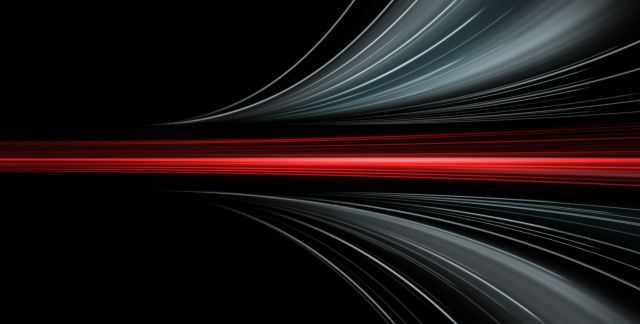
This background is drawn by a Shadertoy shader. Its source:

```glsl
// Silver light trails fanning above and below a glowing red horizontal beam.
#define FAN_POWER 2.8
#define UPPER_ROOT vec2(0.15, 0.61)
#define LOWER_ROOT vec2(0.10, 0.415)
#define BEAM_Y 0.511
#define LINE_WIDTH 0.0028
#define SILVER vec3(0.80, 0.88, 0.91)
#define STEEL vec3(0.88, 0.97, 1.0)
#define TEAL vec3(0.55, 0.90, 1.0)
#define RED vec3(0.86, 0.09, 0.10)
#define PINK vec3(1.0, 0.62, 0.60)

float hash(float n) { return fract(sin(n * 127.1 + 3.7) * 4375.85); }

float bell(float v, float center, float width) {
    float t = (v - center) / width;
    return exp(-t * t);
}

// Soft window: fades in after start, out before end.
float span(float x, float start, float end) {
    return smoothstep(start, start + 0.22, x) * (1.0 - smoothstep(end - 0.04, end, x));
}

float lineWidth(float scale) { return max(LINE_WIDTH * scale, 0.65 / iResolution.y); }

// Fan coordinates: x = which curve, y = distance per unit of x, z = mask.
vec3 fanSpace(vec2 p, vec2 root, float side) {
    float rise = max((p.y - root.y) * side, 0.0001);
    float run = max(p.x - root.x, 0.001);
    float slope = FAN_POWER * rise / run * iResolution.y / iResolution.x;
    float mask = smoothstep(0.0, 0.012, (p.y - root.y) * side) * smoothstep(0.0, 0.1, p.x - root.x);
    return vec3(log(rise) - FAN_POWER * log(run), rise / sqrt(1.0 + slope * slope), mask);
}

float streak(vec3 fan, float curve, float scale) {
    return bell((fan.x - curve) * fan.y, 0.0, lineWidth(scale));
}

// Main streaks: curve, start, end, strength.
float mainStreaks(vec3 fan, float x, vec4 list[8]) {
    float light = 0.0;
    for (int i = 0; i < 8; i++)
        light += streak(fan, list[i].x, 0.8 + 0.5 * list[i].w) * span(x, list[i].y, list[i].z) * list[i].w;
    return light;
}

// Thin scattered streaks, long on the inner side and short inside the fan.
float fineStreaks(vec3 fan, float x, float seed) {
    float light = 0.0;
    for (int i = 0; i < 10; i++) {
        float n = float(i), r = hash(n + seed), s = hash(n + seed + 31.0);
        float inner = mix(-0.75, -2.7, (n + r) / 10.0);
        light += streak(fan, inner, 0.7) * span(x, 0.36 + 0.25 * s, 0.85 + 0.35 * r) * (0.12 + 0.3 * s);
        float body = mix(-0.4, 1.1, (n + s) / 10.0);
        light += streak(fan, body, 0.9) * span(x, 0.3 + 0.2 * r, 0.58 + 0.25 * s) * 0.18;
    }
    return light;
}

// Brushed variation across the curves.
float grain(float u) {
    return 0.86 + 0.08 * sin(u * 23.0 + 1.0) + 0.06 * sin(u * 57.0 + 2.0 * sin(u * 11.0));
}

vec3 upperFan(vec2 p) {
    vec3 fan = fanSpace(p, UPPER_ROOT, 1.0);
    float u = fan.x, x = p.x;
    float edge = 1.0 - smoothstep(1.12, 1.27, u);
    float sheen = 0.58 * bell(u, -0.28, 0.33) * smoothstep(0.42, 0.80, x) * (1.0 - 0.9 * smoothstep(0.84, 1.02, x));
    float outer = 0.40 * bell(u, 0.82, 0.36) * smoothstep(0.22, 0.62, x) * edge;
    float haze = 0.20 * bell(u, 0.1, 0.6) * smoothstep(0.34, 0.60, x) * (1.0 - smoothstep(0.65, 0.95, x));
    vec4 list[8] = vec4[8](
        vec4(1.60, 0.24, 0.60, 0.60), vec4(1.21, 0.16, 0.70, 0.65),
        vec4(0.99, 0.38, 0.70, 0.50), vec4(0.67, 0.42, 0.74, 0.50),
        vec4(0.39, 0.42, 0.765, 0.65), vec4(0.00, 0.50, 0.735, 0.40),
        vec4(-0.88, 0.62, 1.10, 0.60), vec4(-1.27, 0.58, 1.10, 0.45));
    float lines = mainStreaks(fan, x, list) + fineStreaks(fan, x, 5.0);
    return fan.z * ((sheen + outer) * grain(u) * STEEL + haze * TEAL + lines * SILVER);
}

vec3 lowerFan(vec2 p) {
    vec3 fan = fanSpace(p, LOWER_ROOT, -1.0);
    float u = fan.x, x = p.x;
    float band = 0.42 * bell(u, -0.50, 0.13) * smoothstep(0.22, 0.72, x) * (1.0 - 0.6 * smoothstep(0.85, 1.0, x));
    float body = 0.30 * bell(u, -0.20, 0.30) * smoothstep(0.32, 0.70, x) * smoothstep(-0.72, -0.45, u);
    float haze = 0.08 * bell(u, -2.0, 0.5) * smoothstep(0.55, 0.9, x);
    vec4 list[8] = vec4[8](
        vec4(0.97, 0.30, 0.64, 0.60), vec4(0.49, 0.38, 0.74, 0.80),
        vec4(-0.08, 0.52, 0.86, 0.55), vec4(0.16, 0.42, 0.73, 0.25),
        vec4(-0.60, 0.15, 0.90, 0.35), vec4(-0.88, 0.42, 1.10, 0.50),
        vec4(-1.33, 0.52, 1.10, 0.40), vec4(-1.94, 0.60, 1.10, 0.30));
    float lines = mainStreaks(fan, x, list) + fineStreaks(fan, x, 17.0);
    return fan.z * ((band + body) * grain(u) * STEEL + haze * TEAL + lines * SILVER);
}

vec3 redBeam(vec2 p) {
    float x = p.x, drop = BEAM_Y - p.y;
    float spread = 0.04 + 0.045 * x * x;
    // Glow with a crisp top and a soft lower falloff.
    float depth = 0.026 + 0.024 * x;
    float power = mix(0.22, 1.0, smoothstep(0.05, 0.55, x)) * (1.0 - 0.4 * smoothstep(0.72, 1.0, x));
    float body = smoothstep(-0.006, 0.006, drop) * bell(max(drop, 0.0), 0.0, depth);
    float halo = 0.13 * bell(drop, -0.015, 0.045) * smoothstep(-0.2, 0.5, x);
    vec3 color = RED * (0.85 * body * power + halo);
    // Fanned filaments, denser above the core.
    for (int i = 0; i < 18; i++) {
        float n = float(i), r = hash(n + 61.0), s = hash(n + 83.0);
        float offset = mix(-1.0, 1.35, (n + r) / 18.0);
        float glow = (0.18 + 0.6 * s * s) * (0.65 + 0.35 * sin(x * (3.0 + 4.0 * r) + 6.0 * s));
        color += RED * glow * bell(p.y, BEAM_Y + offset * spread, lineWidth(0.9));
    }
    // Hot core and its highlight.
    color += RED * 0.5 * bell(drop, 0.003, 0.005);
    color += PINK * 0.65 * bell(drop, 0.005, 0.009) * bell(x, 0.63, 0.24);
    color += PINK * 0.22 * bell(p.y, 0.50 - 0.04 * x * x, 0.008) * smoothstep(0.6, 0.85, x);
    return color;
}

void mainImage(out vec4 fragColor, in vec2 fragCoord) {
    vec2 p = fragCoord / iResolution.xy;
    vec3 color = vec3(0.004) + upperFan(p) + lowerFan(p) + redBeam(p);
    fragColor = vec4(clamp(color, 0.0, 1.0), 1.0);
}
```
